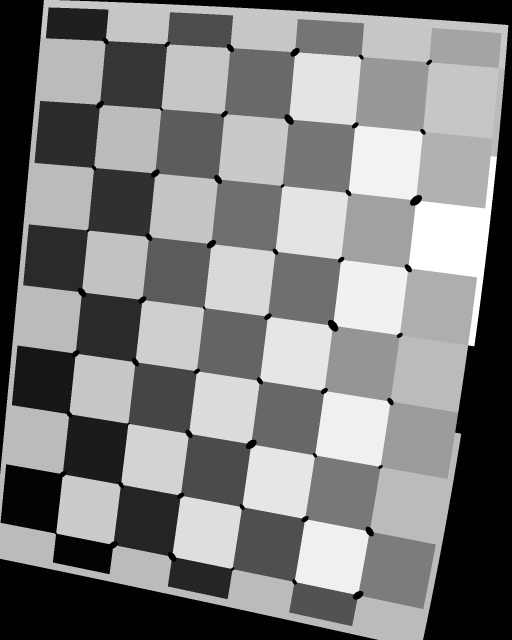
A WebGL 1 fragment shader for this pattern:

```glsl
precision highp float;
// A tilted, gently bent checkerboard sheet in greys with chipped corners on black.
uniform vec2 u_resolution;

// Sheet mapping: cell coordinates to canvas heights, measured from the top left
const vec2 ORIGIN = vec2(0.0716, 0.0599);
const vec2 ACROSS = vec2(0.0924, 0.0039);
const vec2 ACROSS_BEND = vec2(0.00124, 0.00039);
const vec2 DOWN = vec2(-0.00885, 0.0983);
const vec2 DOWN_BEND = vec2(0.0, -0.00046);
const vec2 SHEAR = vec2(-0.00004, 0.00182);
const vec2 TWIST = vec2(-0.0001, -0.00003);

// Board layout, in cells: 7 columns, 8 full rows and a half row at each end
const float COLUMNS = 7.0;
const float FIRST_ROW = -0.49;
const float LAST_ROW = 8.49;
const float SIDE_MARGIN = 0.09;
const float END_MARGIN = 0.12;
const vec2 GLARE_SPAN = vec2(1.25, 4.0);
const vec2 TORN_SPAN = vec2(4.0, 5.3);

// Tones and wear
const float BACKDROP = 0.005;
const float RIM_TONE = 0.735;
const float CHIP_MIN = 0.015;
const float CHIP_VARIATION = 0.045;
const float CHIP_STRETCH = 1.7;
const int SAMPLES = 3;

// Invert the sheet mapping with Newton steps
vec2 sheetCoords(vec2 p) {
  vec2 q = vec2(3.5, 4.0);
  for (int i = 0; i < 4; i++) {
    vec2 at = ORIGIN + q.x * (ACROSS + q.x * ACROSS_BEND)
            + q.y * (DOWN + q.y * DOWN_BEND)
            + q.x * q.y * (SHEAR + q.y * TWIST);
    vec2 du = ACROSS + 2.0 * q.x * ACROSS_BEND + q.y * (SHEAR + q.y * TWIST);
    vec2 dv = DOWN + 2.0 * q.y * DOWN_BEND + q.x * (SHEAR + 2.0 * q.y * TWIST);
    vec2 r = p - at;
    q += vec2(r.x * dv.y - r.y * dv.x, du.x * r.y - du.y * r.x)
       / (du.x * dv.y - du.y * dv.x);
  }
  return q;
}

float within(float x, vec2 span) {
  return step(span.x, x) * step(x, span.y);
}

// Dark squares brighten to the right and fade down the sheet
float darkTone(vec2 cell) {
  float row = cell.y - 2.5;
  float ripple = cos(2.1 * (cell.x - 2.4)) * exp(-0.15 * (cell.y - 3.5) * (cell.y - 3.5));
  return max(0.01, 0.16 + 0.087 * cell.x - 0.0065 * row * row + 0.06 * ripple);
}

// Light squares brighten to the right, with a plain rim and one glaring square
float lightTone(vec2 cell) {
  float rim = RIM_TONE + 0.04 * step(cell.y, 1.5) * step(0.5, cell.x + step(cell.y, 0.5));
  if (cell.x > 5.5 && abs(cell.y - 3.0) < 0.5) return 1.0;
  if (cell.x < 0.5 || cell.x > 5.5 || cell.y < 0.5 || cell.y > 8.5) return rim;
  vec2 dull = cell - vec2(2.6, 2.2);
  return 0.72 + 0.045 * cell.x + 0.012 * (cell.y - 4.5) * (1.0 - cell.x / 4.5)
       - 0.07 * exp(-dot(dull, dull));
}

// Black chip at the nearest inner corner, stretched between the dark squares
float chip(vec2 q) {
  vec2 corner = floor(q + 0.5);
  if (corner.x < 0.5 || corner.x > 6.5 || corner.y < -0.5 || corner.y > 8.5) return 0.0;
  float side = mod(corner.x + corner.y, 2.0) * 2.0 - 1.0;
  vec2 d = q - corner;
  vec2 diagonal = vec2(d.x + side * d.y, d.y - side * d.x) * 0.7071;
  float wear = 0.5 + 0.25 * sin(corner.x * 4.7 + corner.y * 2.3)
             + 0.25 * sin(corner.x * 1.9 - corner.y * 5.1);
  float radius = CHIP_MIN + CHIP_VARIATION * wear;
  return step(length(diagonal * vec2(1.0 / CHIP_STRETCH, 1.0)), radius);
}

float sheetTone(vec2 q) {
  float rightEdge = COLUMNS + SIDE_MARGIN * (1.0 - within(q.y, TORN_SPAN));
  float page = within(q.x, vec2(-SIDE_MARGIN, rightEdge))
             * within(q.y, vec2(FIRST_ROW - END_MARGIN, LAST_ROW + END_MARGIN));
  float board = within(q.x, vec2(0.0, COLUMNS)) * within(q.y, vec2(FIRST_ROW, LAST_ROW));
  vec2 cell = floor(q) + vec2(0.0, 1.0);
  float dark = board * step(mod(cell.x + cell.y, 2.0), 0.5);
  float margin = mix(0.78, RIM_TONE, step(0.0, q.y));
  margin = mix(margin, 1.0, step(COLUMNS, q.x) * within(q.y, GLARE_SPAN));
  float tone = mix(margin, lightTone(cell), board);
  tone = mix(tone, darkTone(cell), dark);
  return mix(BACKDROP, tone, page * (1.0 - chip(q)));
}

void main() {
  // Average a small sample grid to smooth every edge
  float tone = 0.0;
  for (int y = 0; y < SAMPLES; y++) {
    for (int x = 0; x < SAMPLES; x++) {
      vec2 jitter = (vec2(float(x), float(y)) + 0.5) / float(SAMPLES) - 0.5;
      vec2 p = (gl_FragCoord.xy + jitter) / u_resolution.y;
      tone += sheetTone(sheetCoords(vec2(p.x, 1.0 - p.y)));
    }
  }
  gl_FragColor = vec4(vec3(tone / float(SAMPLES * SAMPLES)), 1.0);
}
```
